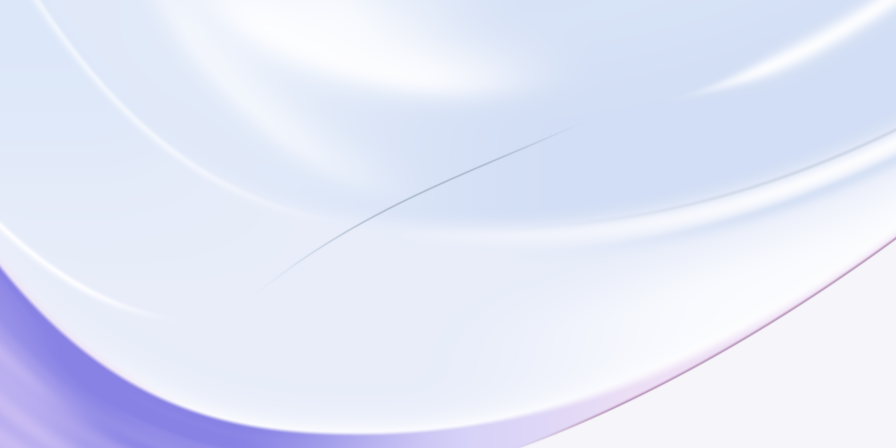
Reproduce this background procedurally as a WebGL 2 fragment shader.

```glsl
#version 300 es
precision highp float;

uniform vec2 u_resolution;
out vec4 outColor;

const vec3 WHITE = vec3(0.995, 0.995, 1.0);
const vec3 PAPER = vec3(0.960, 0.960, 0.980);
const vec3 MIST = vec3(0.908, 0.928, 0.978);
const vec3 SKY = vec3(0.862, 0.906, 0.975);
const vec3 BLUE = vec3(0.825, 0.872, 0.960);
const vec3 VIOLET = vec3(0.530, 0.510, 0.895);
const vec3 LILAC = vec3(0.780, 0.730, 0.950);
const vec3 PINK = vec3(0.930, 0.875, 0.960);
const vec3 MAUVE = vec3(0.690, 0.540, 0.690);
const vec3 SLATE = vec3(0.620, 0.680, 0.760);
const float HAIRLINE = 0.0022;
const float STREAK_DENSITY = 42.0;
const float STREAK_STRENGTH = 0.45;

float hash(vec2 p) {
  return fract(sin(dot(p, vec2(127.1, 311.7))) * 43758.5453);
}

float noise(vec2 p) {
  vec2 i = floor(p), f = fract(p);
  f = f * f * (3.0 - 2.0 * f);
  return mix(mix(hash(i), hash(i + vec2(1, 0)), f.x),
             mix(hash(i + vec2(0, 1)), hash(i + vec2(1, 1)), f.x), f.y);
}

// Signed distance above a cubic k.x*s + k.y*s^2 + k.z*s^3 from start
float curve(vec2 p, vec2 start, vec3 k) {
  vec2 q = p - start;
  float height = q.x * (k.x + q.x * (k.y + q.x * k.z));
  float slope = k.x + q.x * (2.0 * k.y + 3.0 * k.z * q.x);
  return (q.y - height) / sqrt(1.0 + slope * slope);
}

// Signed distance above a bowl with its own steepness on each side
float bowl(vec2 p, vec2 low, vec2 left, vec2 right) {
  vec2 k = p.x < low.x ? left : right;
  return curve(vec2(abs(p.x - low.x), p.y), vec2(0.0, low.y), vec3(0.0, k));
}

// Soft ridge with separate widths below and above
float ridge(float d, float below, float above) {
  float t = d / (d < 0.0 ? below : above);
  return exp(-t * t);
}

// Fades in from a to b and out from c to d
float span(float x, float a, float b, float c, float d) {
  return smoothstep(a, b, x) * (1.0 - smoothstep(c, d, x));
}

vec3 outerBand(vec2 p, float depth) {
  float streak = noise(vec2(p.x * 2.5, depth * STREAK_DENSITY)) - 0.5;
  float pale = smoothstep(0.03, 0.32, depth + 0.10 * (1.0 - smoothstep(0.0, 0.28, p.x)));
  vec3 violet = mix(VIOLET, LILAC, clamp(pale + streak * STREAK_STRENGTH, 0.0, 1.0));
  vec3 col = mix(violet, vec3(0.85, 0.83, 0.97), smoothstep(0.50, 1.10, p.x));
  return mix(col, PINK, smoothstep(1.05, 1.50, p.x));
}

vec3 glass(vec2 p, float rim, float lens) {
  // Base tints
  vec3 col = mix(MIST, SKY, smoothstep(0.35, 0.95, p.y) * (1.0 - smoothstep(0.2, 0.7, p.x)));
  vec3 inner = mix(mix(SKY, MIST, 0.4), BLUE, smoothstep(0.55, 1.25, p.x));
  col = mix(col, inner, smoothstep(-0.012, 0.045, lens));
  col = mix(col, SKY, 0.5 * smoothstep(0.22, 0.5, lens) * smoothstep(1.0, 1.4, p.x));

  // Pale sweep and bright plume in the upper part
  float sweep = bowl(p, vec2(1.1, 0.56), vec2(0.35, 0.65), vec2(0.2, 0.0));
  col = mix(col, WHITE, 0.55 * ridge(sweep, 0.035, 0.07) * span(p.x, 0.2, 0.45, 0.6, 1.0));
  float plume = bowl(p, vec2(1.05, 0.82), vec2(0.55, 0.0), vec2(0.4, 0.0));
  col = mix(col, WHITE, 0.9 * ridge(plume, 0.045, 0.09) * span(p.x, 0.35, 0.6, 0.9, 1.35));
  vec2 halo = (p - vec2(0.76, 0.96)) / vec2(0.24, 0.13);
  col = mix(col, WHITE, 0.75 * exp(-dot(halo, halo)));
  float wisp = noise(vec2(p.x * 3.0, plume * 26.0));
  col = mix(col, SKY, 0.5 * wisp * smoothstep(0.07, 0.15, plume) * span(p.x, 0.75, 0.9, 1.2, 1.5));

  // Wedge of light at the upper right
  float wedge = curve(p, vec2(1.51, 0.78), vec3(0.25, 0.45, 0.0));
  float wedgeWidth = 0.006 + 0.018 * smoothstep(1.5, 1.8, p.x);
  col = mix(col, WHITE, 0.95 * ridge(wedge, wedgeWidth, wedgeWidth) * smoothstep(1.48, 1.72, p.x));

  // Broad glow at the lower right
  float veil = curve(p, vec2(1.15, 0.30), vec3(0.22, 0.12, 0.0));
  col = mix(col, WHITE, 0.8 * (1.0 - smoothstep(-0.08, 0.10, veil)) * smoothstep(0.9, 1.65, p.x));

  // Lens edge: fine arc on the left, doubled highlight on the right
  float onRight = smoothstep(1.1, 1.85, p.x);
  col = mix(col, WHITE, 0.6 * ridge(lens, 0.010, 0.006) * (1.0 - smoothstep(0.3, 0.85, p.x)));
  col = mix(col, WHITE, 0.9 * onRight * ridge(lens + 0.020, 0.020, 0.016));
  col = mix(col, BLUE, 0.8 * onRight * ridge(lens + 0.052, 0.018, 0.010));
  col = mix(col, SLATE, 0.3 * onRight * ridge(lens - 0.006, 0.004, 0.004));
  col = mix(col, WHITE, 0.35 * span(p.x, 0.8, 1.2, 1.4, 1.8) * ridge(lens + 0.012, 0.02, 0.012));

  // Short arc at the left
  float arc = bowl(p, vec2(0.45, 0.285), vec2(1.05, 0.0), vec2(0.3, 0.0));
  col = mix(col, WHITE, 0.95 * ridge(arc, 0.009, 0.006) * (1.0 - smoothstep(0.15, 0.44, p.x)));

  // Fine crossing line
  float line = curve(p, vec2(0.846, 0.523), vec3(0.525, -0.35, 0.4));
  col = mix(col, SLATE, 0.75 * ridge(line, HAIRLINE, HAIRLINE) * span(p.x, 0.54, 0.9, 1.05, 1.34));

  // Light gathered along the rim
  float rimLight = 0.35 + 0.65 * smoothstep(0.1, 0.4, p.x);
  col = mix(col, WHITE, rimLight * exp(-max(rim, 0.0) / 0.028));
  return mix(col, PINK, 0.7 * ridge(rim, 0.01, 0.014) * (1.0 - smoothstep(0.2, 0.5, p.x)));
}

void main() {
  vec2 p = gl_FragCoord.xy / u_resolution * vec2(2.0, 1.0);
  float pixel = 1.0 / u_resolution.y;
  float rim = bowl(p, vec2(0.8, 0.031), vec2(0.2, 0.48), vec2(0.31, 0.0));
  float lens = bowl(p, vec2(1.1, 0.485), vec2(0.0, 0.49), vec2(0.27, 0.0));
  float border = curve(p, vec2(1.172, 0.005), vec3(0.385, 0.21, 0.0));

  // Stack: outer band, glass bowl, paper beyond the border
  float softness = pixel + 0.004 + 0.010 * smoothstep(1.0, 1.5, p.x);
  vec3 col = mix(outerBand(p, max(-rim, 0.0)), glass(p, rim, lens), smoothstep(-softness, softness, rim));
  float beyond = smoothstep(pixel, -pixel, border) * smoothstep(0.95, 1.15, p.x);
  col = mix(col, PAPER, beyond);
  col = mix(col, MAUVE, 0.8 * ridge(border, HAIRLINE, HAIRLINE * 1.5) * smoothstep(1.1, 1.4, p.x));
  outColor = vec4(col, 1.0);
}
```
